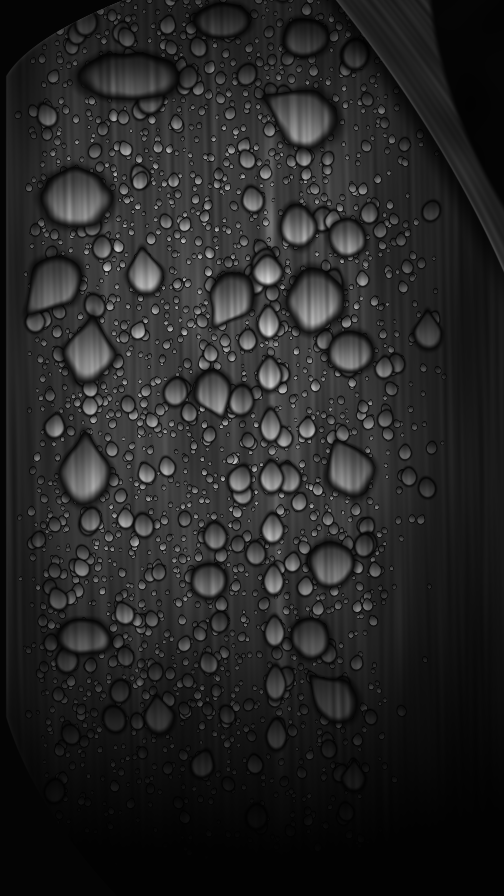
Write a WebGL 2 fragment shader that draws this texture.

```glsl
#version 300 es
precision highp float;
// Water drops on a dark ribbed leaf, in greys, with a folded blade at upper right.
// Drops are tapered ellipses with dark rims and light pooled at the bottom; hashed
// grids scatter the small ones, a loop strings beads on the midrib.
uniform vec2 u_resolution;
out vec4 outColor;

const float ASPECT = 0.5625;       // design width over height
const float LEAF_TONE = 0.245;
const float DROP_TOP = 0.24;
const float DROP_BASE = 0.60;
const float RIM_TONE = 0.13;       // rim brightness as a share of the body
const float BACK_TONE = 0.016;
const float VEIN_FREQ = 190.0;
const float VEIN_DEPTH = 0.5;
const int LAYERS = 8;
const float SMALLEST_CELL = 0.0145;
const float CELL_GROWTH = 1.27;
const int BEADS = 10;

// Broad drops: centre, radii
const vec4 BROAD[12] = vec4[12](
  vec4(.085,.779,.039,.033), vec4(.146,.915,.058,.026), vec4(.247,.977,.032,.020),
  vec4(.341,.958,.026,.022), vec4(.333,.747,.020,.025), vec4(.387,.734,.022,.021),
  vec4(.352,.665,.033,.034), vec4(.391,.607,.026,.024), vec4(.370,.370,.025,.026),
  vec4(.233,.352,.020,.021), vec4(.346,.288,.021,.023), vec4(.094,.289,.031,.020));
// Teardrops: centre, radius, lean of the tip
const vec4 TEAR[12] = vec4[12](
  vec4(.334,.872,.037,1.1), vec4(.056,.679,.032,2.4), vec4(.100,.610,.031,-.1),
  vec4(.095,.478,.032,0.), vec4(.161,.698,.022,.1), vec4(.256,.664,.028,2.6),
  vec4(.388,.480,.029,.45), vec4(.370,.223,.027,.8), vec4(.177,.203,.019,.1),
  vec4(.239,.560,.024,3.5), vec4(.395,.134,.015,0.), vec4(.477,.632,.018,0.));

vec2 hash2(vec2 p) {
  vec3 q = fract(p.xyx * vec3(.1031, .1030, .0973));
  q += dot(q, q.yzx + 33.33);
  return fract((q.xx + q.yz) * q.zy);
}

float gradNoise(vec2 p) {
  vec2 i = floor(p), f = fract(p), u = f * f * (3. - 2. * f);
  vec2 e = vec2(0, 1);
  float a = dot(hash2(i) * 2. - 1., f);
  float b = dot(hash2(i + e.yx) * 2. - 1., f - e.yx);
  float c = dot(hash2(i + e.xy) * 2. - 1., f - e.xy);
  float d = dot(hash2(i + e.yy) * 2. - 1., f - e.yy);
  return mix(mix(a, b, u.x), mix(c, d, u.x), u.y);
}

mat2 turn(float a) { return mat2(cos(a), -sin(a), sin(a), cos(a)); }

// Soft light, brightest around the middle of the leaf
float lightAt(vec2 p) {
  float down = smoothstep(.0, .48, p.y) * mix(1., .5, smoothstep(.78, 1., p.y));
  float across = mix(.5, 1., smoothstep(0., .12, p.x));
  return down * across * (1. - .64 * smoothstep(.34, .54, p.x));
}

// Lays one drop with its contact shadow over the tone
void addDrop(inout float tone, vec2 d, vec2 r, float lean, float taper,
             float wobble, float light, float pixel) {
  vec2 q = turn(lean) * d / r;
  q.x /= 1. - taper * smoothstep(-.2, .95, q.y);
  float s = length(q) + wobble, size = min(r.x, r.y);
  float aa = min(pixel / size, .8);
  tone *= mix(.4, 1., smoothstep(.95, 1.3, s));
  float body = mix(DROP_BASE, DROP_TOP, smoothstep(-.8, .95, d.y / r.y));
  float rimStart = mix(.82, .66, smoothstep(.003, .018, size));
  body *= light * mix(1., RIM_TONE, smoothstep(rimStart, 1., s));
  tone = mix(tone, body, 1. - smoothstep(1. - aa, 1. + aa, s));
}

// Chance of a scattered drop at a place on the leaf
float density(vec2 p) {
  float sides = smoothstep(.015, .06, p.x) * (1. - smoothstep(.40, .51, p.x));
  float lowRight = smoothstep(.39, .45, p.x) * (1. - smoothstep(.35, .6, p.y));
  return sides * smoothstep(.0, .2, p.y) * (1. - .75 * lowRight);
}

// Small drops first, so that larger ones swallow them
void scatter(inout float tone, vec2 p, float light, float pixel) {
  float cell = SMALLEST_CELL;
  for (int i = 0; i < LAYERS; i++) {
    float k = float(i);
    mat2 grid = turn(k * 1.3 + .2);
    vec2 id = floor(grid * p / cell);
    vec2 jitter = hash2(id + 17.3 * k), traits = hash2(id + 31.7 * k + 80.);
    vec2 centre = transpose(grid) * ((id + .5 + (jitter - .5) * .5) * cell);
    if (traits.x < density(centre) * .58) {
      float r = cell * mix(.12, .22, traits.y);
      addDrop(tone, p - centre, r * vec2(.9, 1.08), jitter.x - .5, .35 * jitter.y,
              0., light * mix(.7, 1.15, jitter.y), pixel);
    }
    cell *= CELL_GROWTH;
  }
}

void main() {
  vec2 p = gl_FragCoord.xy / u_resolution * vec2(ASPECT, 1.);
  float pixel = 1. / u_resolution.y, t = 1. - p.y;
  float light = lightAt(p);
  // Leaf surface and midrib
  float ribX = .316 - .019 * p.y, fromRib = p.x - ribX;
  float vein = gradNoise(vec2(fromRib * VEIN_FREQ, p.y * 5.));
  float tone = LEAF_TONE * light * (1. + .35 * gradNoise(p * vec2(22., 7.)));
  float streak = exp(-pow(fromRib / .006, 2.)) * (1. - smoothstep(.8, .9, p.y));
  tone += streak * light * (.14 + .16 * gradNoise(vec2(3., p.y * 22.)));
  // Drops: scattered, broad, tapered, then beads along the rib
  scatter(tone, p, light, pixel);
  float wobble = .2 * gradNoise(p * 42.);
  for (int i = 0; i < 12; i++) {
    vec4 b = BROAD[i], d = TEAR[i];
    float dim = 1. - .3 * smoothstep(.88, .93, b.y);
    addDrop(tone, p - b.xy, b.zw, 0., 0., wobble, light * dim, pixel);
    addDrop(tone, p - d.xy, d.z * vec2(.92, 1.22), d.w, .62, wobble, light, pixel);
  }
  for (int i = 0; i < BEADS; i++) {
    float k = float(i), y = .698 - .0575 * k;
    vec2 r = i == 0 ? vec2(.018) : vec2(.0115, .0175) + .003 * hash2(vec2(k, 5.));
    addDrop(tone, p - vec2(.316 - .019 * y - .004, y), r, 0., .3, 0., light * 1.2, pixel);
  }
  tone *= 1. + VEIN_DEPTH * vein;
  // Left outline of the leaf
  float top = max(0., .085 - t), low = max(0., t - .8);
  float leftX = .007 + .6 * top + 11. * top * top + .3 * low + 1.6 * low * low;
  float inside = p.x - leftX;
  tone += .09 * exp(-abs(inside) / .0025) * smoothstep(.08, .3, p.y);
  tone = mix(BACK_TONE, tone, smoothstep(-pixel, pixel, inside));
  // Folded blade with its shadow, lit edge and slanting ribs
  float fold = p.x - (.375 + .8 * t - .6 * t * t);
  float outer = p.x - (.48 + .1 * t + 1.1 * t * t);
  tone *= mix(1., .3, smoothstep(-.03, 0., fold) * smoothstep(.62, .75, p.y));
  float ribs = gradNoise(vec2(fold * 150., p.y * 8.));
  float blade = (.12 + .06 * gradNoise(p * 16.)) * (1. + .8 * ribs);
  blade += .2 * exp(-abs(fold) / .0025);
  float backdrop = BACK_TONE + .012 * gradNoise(p * 20.);
  blade = mix(blade, backdrop, smoothstep(-.004, .004, outer));
  float cover = smoothstep(-pixel, pixel, fold * .78) * smoothstep(.66, .70, p.y);
  tone = mix(tone, blade, cover);
  outColor = vec4(vec3(clamp(tone, .008, 1.)), 1.);
}
```
